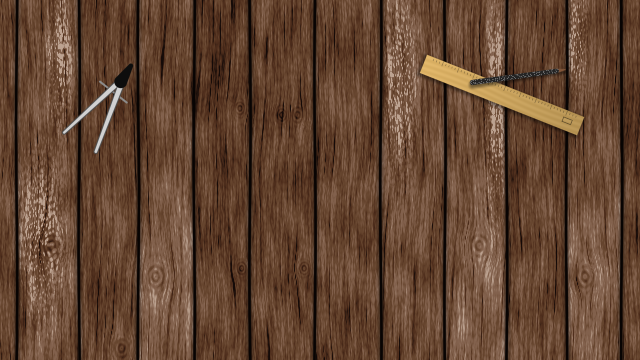
A Shadertoy shader for this texture:

```glsl
// Weathered brown planks with a drawing compass, a wooden ruler and a pencil.
#define WIDTH 7.68         // canvas width in scene units
#define GAP_HALF 0.016     // half width of the plank gaps
#define FIBRE_SCALE 36.0   // fibres per unit
#define FIBRE_DEPTH 0.36   // fibre contrast
#define GRIT_DEPTH 0.24    // contrast of the finest grain
#define CRACK_DEPTH 0.30   // crack darkness
#define PAINT_AMOUNT 0.55  // strength of worn paint
#define SHADOW 0.45        // strength of object shadows

const vec3 DARK = vec3(0.08, 0.04, 0.03), BROWN = vec3(0.31, 0.18, 0.11);
const vec3 OAK = vec3(0.40, 0.27, 0.18), TAN = vec3(0.51, 0.38, 0.30);
const vec3 PALE = vec3(0.74, 0.64, 0.57), RULER = vec3(0.78, 0.63, 0.36);

const float GAPS[11] = float[11](.2, .95, 1.66, 2.33, 3., 3.78, 4.57, 5.34, 6.08, 6.8, 7.46);
// Plank tones at the bottom and at the top
const float LOW[12] = float[12](.43, .50, .49, .66, .42, .44, .47, .50, .65, .46, .63, .42);
const float HIGH[12] = float[12](.44, .49, .38, .48, .37, .42, .46, .51, .48, .40, .48, .38);
// Knots: centre and radius
const vec3 KNOTS[10] = vec3[10](vec3(3.38, 2.94, .04), vec3(3.57, 2.94, .05),
  vec3(2.88, 3.02, .04), vec3(1.87, 1., .07), vec3(2.9, 1.1, .04), vec3(3.65, 1.1, .04),
  vec3(1.46, .14, .06), vec3(.62, 1.37, .07), vec3(5.75, 1.37, .07), vec3(7.02, 1., .07));
// Worn paint: centre and extent
const vec4 PAINT[5] = vec4[5](vec4(.72, 3.6, .14, .8), vec4(4.8, 3.3, .18, .95),
  vec4(5.95, 3., .12, 1.2), vec4(.5, 1.5, .25, .9), vec4(6.92, 3.85, .12, .6));

vec2 hash2(vec2 p) {
  vec3 q = fract(p.xyx * vec3(0.1031, 0.103, 0.0973));
  q += dot(q, q.yzx + 33.33);
  return fract((q.xx + q.yz) * q.zy);
}

// Cellular noise: distance to the nearest scattered point
float cells(vec2 p) {
  vec2 id = floor(p), f = fract(p);
  float nearest = 4.0;
  for (int k = 0; k < 9; k++) {
    vec2 o = vec2(k % 3 - 1, k / 3 - 1);
    vec2 d = o + hash2(id + o + 100.0) - f;
    nearest = min(nearest, dot(d, d));
  }
  return sqrt(nearest);
}

// Tapered capsule, radius r.x at a and r.y at b
float limb(vec2 p, vec2 a, vec2 b, vec2 r) {
  vec2 ab = b - a;
  float t = clamp(dot(p - a, ab) / dot(ab, ab), 0.0, 1.0);
  return length(p - a - ab * t) - mix(r.x, r.y, t);
}

float box(vec2 p, vec2 halfSize) {
  vec2 d = abs(p) - halfSize;
  return length(max(d, 0.0)) + min(max(d.x, d.y), 0.0);
}

void cover(inout vec3 col, vec3 ink, float d, float aa) {
  col = mix(col, ink, smoothstep(aa, -aa, d));
}

vec3 woodRamp(float t) {
  vec3 c = mix(DARK, BROWN, smoothstep(-0.05, 0.32, t));
  c = mix(c, OAK, smoothstep(0.28, 0.50, t));
  c = mix(c, TAN, smoothstep(0.48, 0.70, t));
  return mix(c, PALE, smoothstep(0.70, 1.0, t));
}

vec3 planks(vec2 p, float aa) {
  int plank = 0;
  float gap = 9.0;
  for (int i = 0; i < 11; i++) {
    float d = p.x - GAPS[i] - 0.007 * sin(p.y * 1.7 + float(i) * 2.3);
    if (d > 0.0) plank = i + 1;
    gap = min(gap, abs(d));
  }
  float seed = float(plank) * 7.31;
  float tone = mix(LOW[plank], HIGH[plank], smoothstep(1.2, 2.8, p.y));

  // Grain bends around each knot
  vec2 g = p;
  for (int i = 0; i < 10; i++) {
    vec2 d = (p - KNOTS[i].xy) * vec2(1.0, 0.75);
    float r = length(d) / KNOTS[i].z;
    g.x -= d.x * 0.75 * exp(-r * r * 0.16);
    tone += exp(-r * r * 0.4) * (0.15 * sin(r * 8.0) - 0.16);
  }
  g.x += 0.025 * sin(g.y * 1.6 + seed) + 0.008 * sin(g.y * 4.3 + seed * 2.0);

  // Fibres, grit and stains
  float fine = cells(vec2(g.x * FIBRE_SCALE + seed, g.y * 2.2));
  float grit = cells(vec2(g.x * 64.0, g.y * 12.0 + seed));
  float broad = cells(vec2(g.x * 13.0 + seed, g.y * 0.8 + seed));
  float stain = cells(vec2(g.x * 3.0 + seed, g.y * 1.3));
  tone += FIBRE_DEPTH * (0.45 - fine) + GRIT_DEPTH * (0.45 - grit);
  tone += 0.22 * (0.45 - broad) + 0.28 * (0.45 - stain);

  // Long hairline cracks
  float wave = sin(g.x * 44.0 + seed + 2.2 * sin(g.x * 13.0 + seed) + 0.7 * sin(g.y * 1.3 + seed));
  tone -= CRACK_DEPTH * smoothstep(0.93, 1.0, wave) * smoothstep(0.2, 0.5, stain);

  // Flaking paint
  float worn = 0.0;
  for (int i = 0; i < 5; i++) {
    vec2 d = (p - PAINT[i].xy) / PAINT[i].zw;
    worn = max(worn, exp(-dot(d, d)));
  }
  float flake = cells(vec2(g.x * 40.0, g.y * 14.0 + seed)) + 0.5 * broad;
  tone += worn * (0.06 + PAINT_AMOUNT * smoothstep(0.75, 0.4, flake));

  vec3 col = woodRamp(tone) * mix(0.68, 1.0, smoothstep(0.0, 0.07, gap));
  cover(col, DARK * 0.4, gap - GAP_HALF, aa);
  return col;
}

void drawCompass(inout vec3 col, vec2 p, float aa) {
  float legs = min(limb(p, vec2(1.40, 3.31), vec2(0.77, 2.73), vec2(0.040, 0.026)),
                   limb(p, vec2(1.44, 3.27), vec2(1.15, 2.50), vec2(0.042, 0.028)));
  cover(col, vec3(0.55), limb(p, vec2(1.20, 3.34), vec2(1.52, 3.09), vec2(0.012)), aa);
  cover(col, vec3(0.30), legs, aa);
  cover(col, vec3(0.82), legs + 0.012, aa);
  cover(col, vec3(0.05), limb(p, vec2(1.45, 3.34), vec2(1.57, 3.53), vec2(0.078, 0.028)), aa);
}

void drawRuler(inout vec3 col, vec2 p, float aa) {
  vec2 along = normalize(vec2(0.93, -0.369)), r = p - vec2(6.025, 3.18);
  vec2 q = vec2(dot(r, along), dot(r, vec2(-along.y, along.x))), size = vec2(1.015, 0.118);
  col *= 1.0 - SHADOW * smoothstep(0.05, -0.02, box(q + vec2(0.01, 0.02), size));
  vec3 wood = RULER * (1.02 - 0.1 * q.x) + 0.02 * sin(q.y * 90.0 + 2.0 * sin(q.x * 3.0));
  cover(col, wood, box(q, size), aa);
  // Graduations, longer at every fifth
  float mark = floor(q.x / 0.04 + 0.5);
  float tall = mod(mark, 5.0) < 0.5 ? 0.03 : 0.01;
  float tick = box(vec2(q.x - mark * 0.04, q.y - 0.085), vec2(0.004, tall));
  cover(col, wood * 0.68, max(tick, abs(q.x) - 0.94), aa);
  cover(col, wood * 0.5, abs(box(q - vec2(0.84, 0.0), vec2(0.055, 0.028))) - 0.004, aa);
}

void drawPencil(inout vec3 col, vec2 p, float aa) {
  vec2 a = vec2(5.67, 3.33), b = vec2(6.68, 3.468), tip = vec2(6.78, 3.485);
  float shade = limb(p + vec2(0.0, 0.03), a, tip, vec2(0.03, 0.01));
  col *= 1.0 - SHADOW * smoothstep(0.04, -0.02, shade);
  cover(col, vec3(0.50, 0.33, 0.22), limb(p, b, tip, vec2(0.026, 0.006)), aa);
  vec3 speckled = mix(vec3(0.14), vec3(0.42), smoothstep(0.45, 0.15, cells(p * 40.0)));
  cover(col, speckled, limb(p, a, b, vec2(0.032, 0.028)), aa);
}

void mainImage(out vec4 fragColor, in vec2 fragCoord) {
  float unit = WIDTH / iResolution.x, aa = 0.7 * unit;
  vec2 p = fragCoord * unit;
  vec3 col = planks(p, aa);
  drawCompass(col, p, aa);
  drawRuler(col, p, aa);
  drawPencil(col, p, aa);
  fragColor = vec4(clamp(col, 0.0, 1.0), 1.0);
}
```
